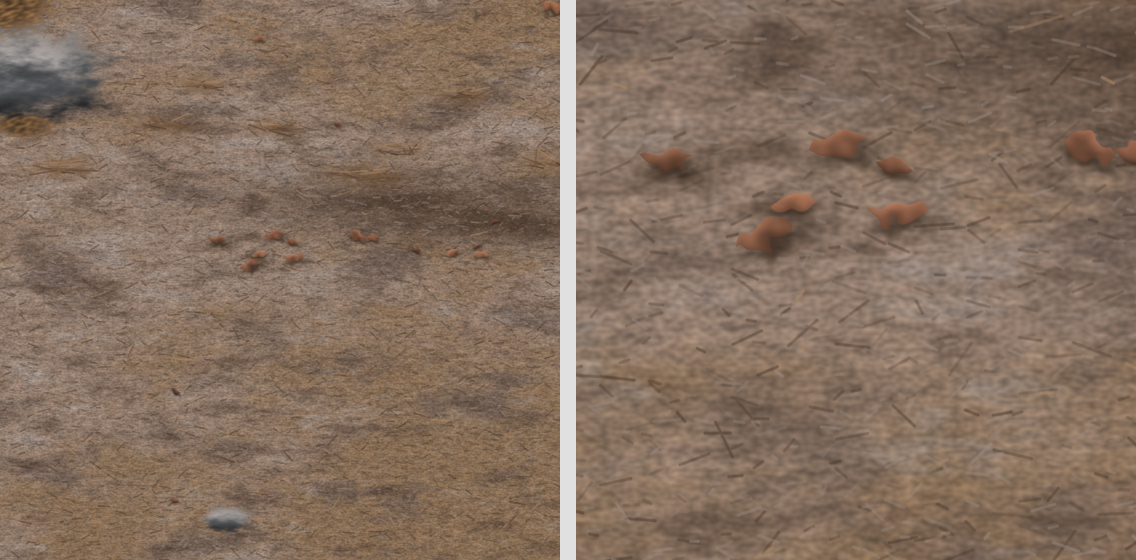
Left, the full canvas; right, a detail of the centre.
A Shadertoy shader for this texture:

```glsl
const vec3 MAUVE_SAND = vec3(0.575, 0.49, 0.432);
const vec3 TAN_SAND = vec3(0.53, 0.425, 0.325);
const vec3 PALE_DUST = vec3(0.605, 0.55, 0.52);
const vec3 COOL_SHADE = vec3(0.41, 0.345, 0.31);
const vec3 DARK_SOIL = vec3(0.28, 0.21, 0.16);
const vec3 OCHRE = vec3(0.46, 0.335, 0.21);
const vec3 STRAW = vec3(0.66, 0.52, 0.39);
const vec3 LEAF = vec3(0.55, 0.355, 0.26);
const vec3 ROCK_TOP = vec3(0.59, 0.57, 0.56);
const vec3 ROCK_FACE = vec3(0.33, 0.335, 0.345);

vec2 hash2(vec2 p) {
    vec3 q = fract(p.xyx * vec3(0.1031, 0.103, 0.0973));
    q += dot(q, q.yzx + 33.33);
    return fract((q.xx + q.yz) * q.zy);
}

float slope(vec2 id, vec2 offset) {
    float turn = 6.2832 * hash2(id).x;
    return dot(vec2(cos(turn), sin(turn)), offset);
}

float noise(vec2 p) {
    vec2 id = floor(p), f = fract(p), e = vec2(1, 0);
    vec2 u = f * f * f * (f * (f * 6.0 - 15.0) + 10.0);
    return mix(mix(slope(id, f), slope(id + e, f - e), u.x),
               mix(slope(id + e.yx, f - e.yx), slope(id + 1.0, f - 1.0), u.x), u.y);
}

float fbm(vec2 p) {
    float sum = 0.0, amplitude = 1.0;
    for (int i = 0; i < 4; i++) {
        sum += amplitude * noise(p);
        p = mat2(1.9, 0.3, -0.3, 1.9) * p + 17.3;
        amplitude *= 0.6;
    }
    return sum;
}

float blob(vec2 p, vec2 center, vec2 radius) {
    vec2 d = (p - center) / radius;
    return exp(-dot(d, d));
}

float blade(vec2 p, vec2 a, vec2 b, float width, float soft) {
    vec2 ab = b - a;
    float t = clamp(dot(p - a, ab) / dot(ab, ab), 0.0, 1.0);
    return 1.0 - smoothstep(max(width - soft, 0.0), width + soft, length(p - a - ab * t));
}

// Short needles, at most one per grid cell
float needles(vec2 p, float cells, float arm, float share, float soft) {
    float cover = 0.0;
    for (int k = 0; k < 9; k++) {
        vec2 id = floor(p * cells) + vec2(k % 3 - 1, k / 3 - 1);
        vec2 r = hash2(id + cells), s = hash2(id + cells + 57.0);
        if (s.y > share) continue;
        float angle = (s.x - 0.5) * 2.0 * (0.2 + r.y);
        vec2 reach = arm * (0.2 + 0.8 * r.x * r.x) * vec2(cos(angle), sin(angle));
        vec2 center = (id + r) / cells;
        cover = max(cover, (0.3 + 0.7 * fract(s.y * 97.0)) * blade(p, center - reach, center + reach, 0.0009, soft));
    }
    return cover;
}

// Ragged leaves with shadows, gathered below the hollow
vec3 drawLeaves(vec3 color, vec2 p, float cells, float soft) {
    vec2 ragged = 0.5 * vec2(noise(p * 90.0), noise(p * 90.0 + 40.0));
    for (int k = 0; k < 9; k++) {
        vec2 id = floor(p * cells) + vec2(k % 3 - 1, k / 3 - 1);
        vec2 r = hash2(id + 211.0), s = hash2(id + 307.0), center = (id + r) / cells;
        if (s.y > 0.015 + 0.6 * blob(center, vec2(0.77, 0.567), vec2(0.3, 0.03))) continue;
        float angle = (s.x - 0.5) * 1.1, size = 0.008 + 0.022 * r.x * r.y;
        vec2 q = mat2(cos(angle), -sin(angle), sin(angle), cos(angle)) * (p - center) / size + ragged;
        float edge = size * (abs(q.y) - 0.4 * (1.0 - q.x * q.x));
        color = mix(color, DARK_SOIL * 0.75, 0.75 * blob(q, vec2(0.2, -0.4), vec2(1.1, 0.35)));
        color = mix(color, LEAF * (0.65 + 0.5 * r.y + 0.7 * q.y), 0.85 * smoothstep(soft, -soft, edge));
    }
    return color;
}

// Fan of low dry blades around a root
vec3 drawTuft(vec3 color, vec2 p, vec2 root, float size, float seed, float soft) {
    if (length(p - root) > size * 2.2) return color;
    float ragged = 0.8 + 1.2 * noise(p * vec2(45, 90));
    color = mix(color, OCHRE, 0.6 * ragged * blob(p, root, size * vec2(1.0, 0.35)));
    for (int i = 0; i < 16; i++) {
        vec2 r = hash2(vec2(i, seed)), s = hash2(vec2(seed + 31.0, i));
        float angle = mix(-0.5, 3.5, r.x);
        vec2 start = root + size * (s - 0.5) * vec2(1.3, 0.3);
        vec2 tip = start + size * (0.3 + 0.6 * r.y) * vec2(cos(angle), 0.5 * sin(angle));
        color = mix(color, mix(DARK_SOIL, STRAW, s.y), 0.65 * blade(p, start, tip, 0.001, soft));
    }
    return color;
}

vec3 drawRock(vec3 color, vec2 p, vec2 center, vec2 radius) {
    vec2 q = (p - center) / radius;
    float rough = fbm(p * vec2(16, 34));
    vec3 stone = mix(ROCK_FACE, ROCK_TOP, smoothstep(-0.3, 0.7, q.y + 0.5 * rough));
    stone *= 1.0 - 0.4 * smoothstep(0.2, 0.9, -q.y) + 0.25 * rough;
    return mix(color, stone, smoothstep(1.25, 0.7, length(q) + 0.4 * rough));
}

void mainImage(out vec4 fragColor, in vec2 fragCoord) {
    vec2 p = fragCoord / iResolution.y;
    float soft = 1.0 / iResolution.y;
    float broad = fbm(p * vec2(3.0, 6.5) + 4.0), patchy = fbm(p * vec2(8, 24) + 31.0);

    // Sand, warmer at the lower and upper right
    float warm = blob(p, vec2(0.85, 0.1), vec2(0.55, 0.28)) + 0.8 * blob(p, vec2(0.95, 0.93), vec2(0.35, 0.1));
    vec3 color = mix(MAUVE_SAND, TAN_SAND, smoothstep(-0.1, 0.8, warm + 0.8 * broad + 0.4 * patchy));
    color = mix(color, PALE_DUST, 0.75 * smoothstep(0.05, 0.7, patchy - 0.5 * broad - 0.4 * warm));

    // Hollow and shaded dips
    float hollow = blob(p, vec2(0.7, 0.64), vec2(0.25, 0.05)) + blob(p, vec2(0.95, 0.595), vec2(0.22, 0.04));
    color = mix(color, COOL_SHADE, 0.75 * smoothstep(0.0, 0.6, fbm(p * vec2(5, 13) + 70.0) - 0.2 * warm));
    color = mix(color, DARK_SOIL, 0.45 * smoothstep(0.05, 0.8, -patchy - 0.3 * broad));
    color = mix(color, DARK_SOIL, clamp(hollow * (0.6 + 0.5 * patchy), 0.0, 0.8));

    // Grain, stretched sideways
    float grain = noise(p * vec2(50, 130)) + noise(p * vec2(110, 230) + 9.0) + 0.5 * noise(p * vec2(24, 65));
    color *= 1.0 + 0.155 * (grain + 1.2 * noise(p * vec2(210, 320) + 5.0));

    // Needles, straw and tufts
    color = mix(color, DARK_SOIL, 0.5 * needles(p, 64.0, 0.012, 0.6, soft));
    color = mix(color, PALE_DUST, 0.5 * needles(p, 80.0, 0.008, 0.6, soft));
    color = mix(color, STRAW, 0.7 * needles(p, 28.0, 0.016, 0.16, soft));
    for (float i = 0.0; i < 9.0; i++) {
        vec2 r = hash2(vec2(i, 71));
        color = drawTuft(color, p, vec2((i + r.x) / 9.0, mix(0.66, 0.87, r.y)), 0.035 + 0.03 * r.x, i + 5.0, soft);
    }
    color = drawLeaves(color, p, 20.0, soft);

    // Rocks and the grassy corner
    color = drawRock(color, p, vec2(0.02, 0.87), vec2(0.16, 0.085));
    color = drawRock(color, p, vec2(0.405, 0.073), vec2(0.045, 0.02));
    float grass = blob(p, vec2(0, 1), vec2(0.1, 0.065)) + 0.8 * blob(p, vec2(0.04, 0.775), vec2(0.07, 0.025));
    float fibres = noise(vec2(p.x + p.y, p.y - 0.4 * p.x) * vec2(50, 150));
    color = mix(color, OCHRE * (0.9 + 0.7 * fibres), 0.9 * smoothstep(0.2, 0.7, grass + 0.3 * fibres));
    fragColor = vec4(color, 1.0);
}
```
